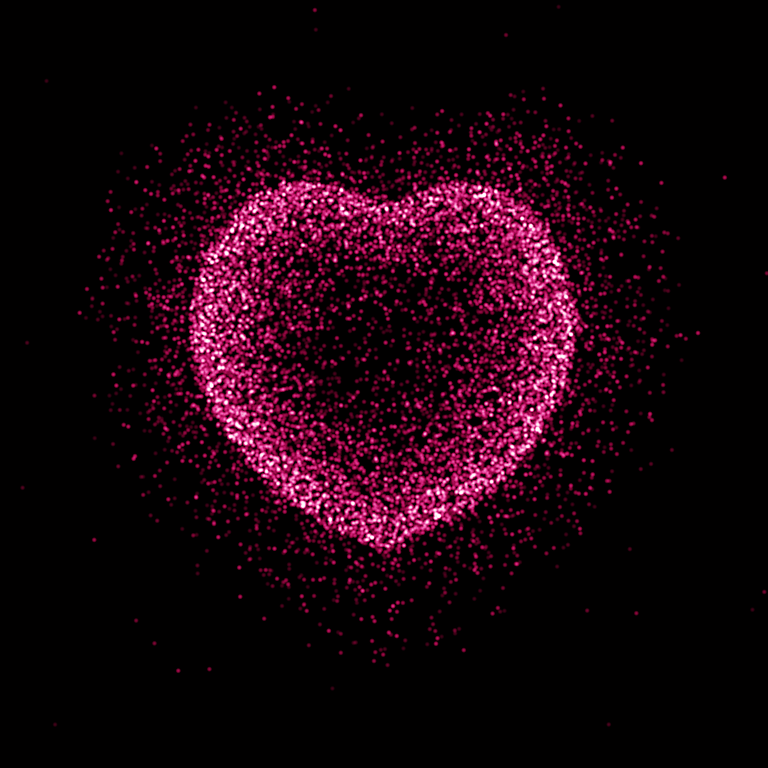
Reproduce this background procedurally as a WebGL 1 fragment shader.

```glsl
precision highp float;
// Draws a glowing pink heart made of scattered sparks on black.

uniform vec2 u_resolution;

const float PI = 3.14159;
const vec2 HEART_CENTER = vec2(0.0, 0.057);
const float CELLS = 128.0;       // spark cells across the canvas
const float SPARK_RADIUS = 0.5;  // in cells
const int LAYERS = 6;

// Three random values from a cell and its layer
vec3 hash3(vec3 cell) {
  vec3 p = fract(cell * vec3(0.1031, 0.1030, 0.0973));
  p += dot(p, p.yxz + 33.33);
  return fract((p.xxy + p.yxx) * p.zyx);
}

// Heart outline radius; angle runs from 0 at the notch to PI at the tip
float heartRadius(float angle) {
  float lobes = 0.24 + 0.012 * sin(1.8 * angle);
  float notch = 0.064 * exp(-5.0 * angle * angle);
  float tip = 0.039 * exp(-2.5 * (PI - angle));
  return lobes - notch + tip;
}

// Chance of a spark: hollow core, dense rim, thin halo outside
float sparkDensity(vec2 p) {
  vec2 q = p - HEART_CENTER;
  float angle = atan(abs(q.x), q.y);
  float s = length(q) / heartRadius(angle);
  float sideGain = 0.82 + 0.18 * sin(angle);
  float body = 0.07 + 0.86 * sideGain * pow(min(s, 1.0), 2.4);
  float upward = mix(0.65, 1.0, smoothstep(-0.25, 0.1, q.y));
  float halo = 0.26 * upward * pow(max(1.75 - s, 0.0) / 0.75, 1.8);
  return mix(body, halo, smoothstep(0.98, 1.04, s));
}

// Light of one jittered grid of sparks
float sparkLayer(vec2 p, float layer) {
  vec2 offset = vec2(0.37, 0.61) * layer + 64.0;
  vec2 g = p * CELLS + offset;
  vec2 base = floor(g - 0.5);
  float light = 0.0;
  for (int j = 0; j < 2; j++) {
    for (int i = 0; i < 2; i++) {
      vec2 cell = base + vec2(float(i), float(j));
      vec3 rnd = hash3(vec3(cell, layer * 17.0 + 3.0));
      vec2 spark = cell + rnd.xy;
      float density = sparkDensity((spark - offset) / CELLS);
      float chance = hash3(vec3(cell.yx, layer * 29.0 + 7.0)).z;
      float lit = step(chance, density);
      float power = (0.4 + 1.6 * rnd.z * rnd.z) * (0.7 + density);
      vec2 d = (g - spark) / SPARK_RADIUS;
      float glow = max(1.0 - dot(d, d), 0.0);
      light += lit * power * glow * glow;
    }
  }
  return light;
}

// Light grows from deep crimson through hot pink to white
vec3 pinkGlow(float light) {
  float cube = light * light * light;
  vec3 exposure = light * vec3(1.0, 0.015, 0.34) + cube * vec3(0.0, 0.025, 0.014);
  return 1.0 - exp(-exposure);
}

void main() {
  vec2 p = (gl_FragCoord.xy - 0.5 * u_resolution) / min(u_resolution.x, u_resolution.y);
  float light = 0.0;
  for (int k = 0; k < LAYERS; k++) {
    light += sparkLayer(p, float(k));
  }
  vec3 background = vec3(0.005, 0.0, 0.0);
  gl_FragColor = vec4(max(background, pinkGlow(light)), 1.0);
}
```
